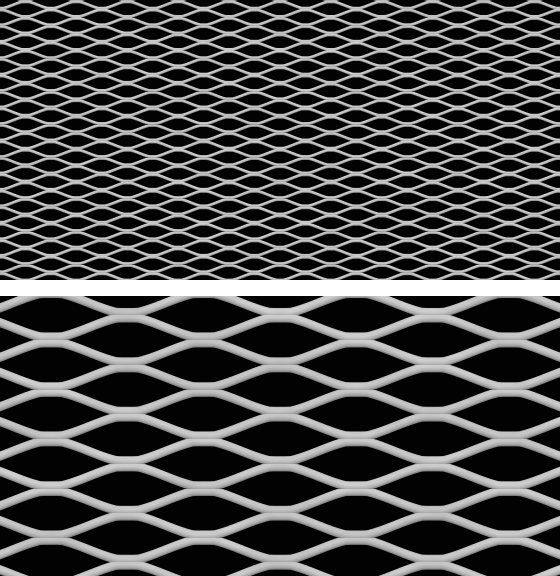
Top: the whole. Bottom: its middle third, enlarged.
Give the GLSL for this texture, as a Shadertoy shader.

```glsl
// Expanded metal mesh: pale grey strands over black, 11 by 17 staggered openings.
// Each strand is a rounded zigzag that touches its neighbours at flat knots;
// the strand nearest to a point gives its coverage and its bevel shading.

const vec2 REPEATS = vec2(11.0, 17.0);
const float ROW_SHIFT = 0.06;      // vertical phase, in rows
const float SWING = 0.197;         // zigzag amplitude, in rows
const float HALF_WIDTH = 0.097;    // half of the strand height, in rows
const vec3 VOID_COLOR = vec3(0.008);
const vec3 LIGHT_STEEL = vec3(0.785);
const vec3 MID_STEEL = vec3(0.67);
const vec3 DARK_STEEL = vec3(0.45);

float hash(vec2 p) {
    return fract(sin(dot(p, vec2(127.1, 311.7))) * 43758.5453);
}

// Value noise that wraps after a whole number of cells
float wrapNoise(vec2 p, vec2 period) {
    vec2 i = floor(p);
    vec2 f = fract(p);
    f = f * f * (3.0 - 2.0 * f);
    vec2 a = mod(i, period);
    vec2 b = mod(i + 1.0, period);
    return mix(mix(hash(a), hash(vec2(b.x, a.y)), f.x),
               mix(hash(vec2(a.x, b.y)), hash(b), f.x), f.y);
}

// Zigzag with flat, softened peaks: +1 at whole x, -1 halfway between
float zigzag(float x) {
    float t = abs(fract(x) - 0.5) * 2.0;
    float straight = clamp((t - 0.14) / 0.72, 0.0, 1.0);
    float rounded = smoothstep(0.06, 0.94, t);
    return mix(straight, rounded, 0.5) * 2.0 - 1.0;
}

// Signed height above the centre line of strand k, two strands per row
float strandOffset(vec2 p, float k) {
    float direction = 1.0 - 2.0 * mod(k, 2.0);
    float jitter = (hash(vec2(mod(k, 2.0 * REPEATS.y), 7.0)) - 0.5) * 0.014;
    return p.y - (k + 0.5) * 0.5 - direction * SWING * zigzag(p.x) - jitter;
}

// Bevel across a strand: v runs from -1 at the lower edge to 1 at the upper
vec3 steelShade(float v, float soft) {
    vec3 color = mix(MID_STEEL, LIGHT_STEEL, smoothstep(-0.55 - soft, 0.15 + soft, v));
    float lowerEdge = 1.0 - smoothstep(-1.0, -0.55 + soft, v);
    float upperEdge = smoothstep(0.75 - soft, 1.1, v);
    return mix(color, DARK_STEEL, 0.8 * lowerEdge + 0.35 * upperEdge * (1.0 - lowerEdge));
}

void mainImage(out vec4 fragColor, in vec2 fragCoord) {
    vec2 uv = fragCoord / iResolution.xy;
    vec2 p = uv * REPEATS + vec2(0.0, ROW_SHIFT);
    float pixel = REPEATS.y / iResolution.y;

    // Nearest strand
    float nearest = 1.0;
    float base = floor(p.y * 2.0);
    for (int i = -1; i <= 1; i++) {
        float d = strandOffset(p, base + float(i));
        if (abs(d) < abs(nearest)) nearest = d;
    }

    // Coverage and bevel
    float coverage = clamp((HALF_WIDTH - abs(nearest)) / pixel + 0.5, 0.0, 1.0);
    float soft = min(0.25, 0.3 * pixel / HALF_WIDTH);
    vec3 steel = steelShade(nearest / HALF_WIDTH, soft);

    // Uneven tone from wear
    vec2 broad = REPEATS * 2.0;
    vec2 fine = REPEATS * vec2(12.0, 8.0);
    float wear = 0.6 * wrapNoise(uv * broad, broad) + 0.4 * wrapNoise(uv * fine, fine);
    steel *= 1.0 + 0.1 * (wear - 0.5);

    fragColor = vec4(mix(VOID_COLOR, steel, coverage), 1.0);
}
```
